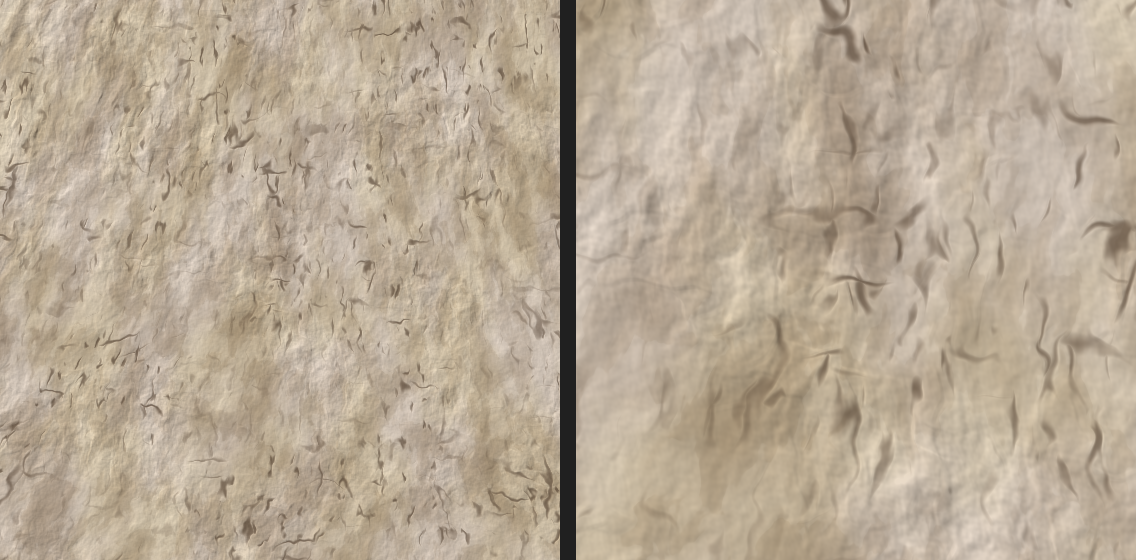
Left: the whole. Right: its middle third, enlarged.
Give the GLSL for this texture, as a three.js fragment shader.

```glsl
varying vec2 vUv;

const vec3 TAN_STONE = vec3(0.625, 0.557, 0.467);
const vec3 PALE_STONE = vec3(0.822, 0.778, 0.713);
const vec3 OCHRE_TINT = vec3(1.010, 1.000, 0.960);
const vec3 MAUVE_TINT = vec3(0.995, 0.990, 1.012);
const vec3 CRACK_BROWN = vec3(0.30, 0.23, 0.17);
const vec2 LIGHT_STEP = vec2(-0.0011, 0.0012);

vec2 hashGradient(vec2 cell) {
  vec3 h = fract(vec3(cell.xyx) * vec3(0.1031, 0.1030, 0.0973));
  h += dot(h, h.yzx + 33.33);
  float angle = 6.2832 * fract((h.x + h.y) * h.z);
  return vec2(cos(angle), sin(angle));
}

float gradientNoise(vec2 p) {
  vec2 i = floor(p);
  vec2 f = p - i;
  vec2 u = f * f * f * (f * (f * 6.0 - 15.0) + 10.0);
  vec2 e = vec2(1.0, 0.0);
  float a = dot(hashGradient(i), f);
  float b = dot(hashGradient(i + e), f - e);
  float c = dot(hashGradient(i + e.yx), f - e.yx);
  float d = dot(hashGradient(i + 1.0), f - 1.0);
  return mix(mix(a, b, u.x), mix(c, d, u.x), u.y);
}

float fbm(vec2 p, float gain) {
  float sum = 0.0;
  float amplitude = 0.5;
  for (int i = 0; i < 5; i++) {
    sum += amplitude * gradientNoise(p);
    p = mat2(1.82, 0.82, -0.82, 1.82) * p + 17.3;
    amplitude *= gain;
  }
  return sum;
}

// Fans the strata outwards and roughens their outlines
vec2 strataSpace(vec2 p) {
  vec2 q = vec2(p.x + 0.6 * (p.x - 0.65) * p.y, p.y);
  vec2 bend = vec2(gradientNoise(p * 5.0 + 3.0), gradientNoise(p * 5.0 + 41.0));
  vec2 fray = vec2(gradientNoise(p * 34.0 + 9.0), gradientNoise(p * 34.0 + 67.0));
  vec2 crumble = vec2(gradientNoise(p * 83.0 + 15.0), gradientNoise(p * 83.0 + 49.0));
  return q + 0.030 * bend + 0.009 * fray + 0.0035 * crumble;
}

// Broken plates with crisp rims, present only in places
float plates(vec2 p, vec2 frequency, float seed) {
  vec2 q = p * frequency + seed;
  float rim = smoothstep(-0.05, 0.05, gradientNoise(q) + 0.3 * gradientNoise(q * 2.3 + seed));
  return rim * smoothstep(-0.25, 0.3, gradientNoise(q * 0.55 + 2.0 * seed));
}

// Short tapered fissures: stubs of a noise contour
float fissure(vec2 p, vec2 frequency, float seed, float width) {
  vec2 q = p * frequency + seed;
  float contour = abs(gradientNoise(q) + 0.25 * gradientNoise(q * 2.7));
  float presence = smoothstep(0.12, 0.42, gradientNoise(q * 1.15 + 3.0 * seed));
  return presence * (1.0 - smoothstep(0.1, 1.0, contour / (width * (0.3 + presence))));
}

float cracks(vec2 q) {
  float steep = fissure(q, vec2(27.0, 10.0), 11.0, 0.10);
  float fine = fissure(q, vec2(50.0, 25.0), 29.0, 0.17);
  float ledge = fissure(q, vec2(9.0, 28.0), 53.0, 0.09);
  float cluster = smoothstep(-0.2, 0.25, gradientNoise(q * 5.0 + 71.0));
  return max(max(steep, fine), ledge) * mix(0.3, 1.0, cluster);
}

float rockHeight(vec2 p) {
  vec2 q = strataSpace(p);
  float body = 0.8 * fbm(q * vec2(14.0, 9.0), 0.5);
  float rough = 0.72 * fbm(p * vec2(25.0, 21.0) + 7.0, 0.54);
  float chips = abs(gradientNoise(q * vec2(30.0, 19.0) + 5.0));
  float broken = 0.09 * plates(q, vec2(15.0, 8.0), 31.0)
    + 0.07 * plates(q, vec2(31.0, 17.0), 47.0)
    + 0.06 * plates(q, vec2(13.0, 30.0), 83.0);
  return body + rough + broken - 0.25 * chips - 0.10 * cracks(q);
}

vec3 stoneColor(vec2 p) {
  vec2 q = strataSpace(p);
  float broad = fbm(q * vec2(6.0, 3.8) + 13.0, 0.5);
  float patches = fbm(q * vec2(15.0, 10.0) + 37.0, 0.6);
  float flaked = smoothstep(-0.02, 0.02, patches) - 0.5;
  float tone = 0.05 + 0.48 * broad + 0.42 * patches + 0.06 * flaked;
  vec3 color = mix(TAN_STONE, PALE_STONE, smoothstep(-0.36, 0.36, tone));
  float hue = fbm(q * vec2(6.0, 4.0) + 91.0, 0.5);
  return color * mix(MAUVE_TINT, OCHRE_TINT, smoothstep(-0.2, 0.2, hue));
}

void main() {
  vec2 p = vUv;

  // Slanting light over the relief, with deeper shade than shine
  float slope = rockHeight(p - LIGHT_STEP) - rockHeight(p + LIGHT_STEP);
  float strength = mix(0.6, 1.1, smoothstep(-0.3, 0.3, gradientNoise(p * 6.0 + 19.0)));
  float relief = clamp(slope * strength, -0.30, 0.14);
  float shadow = smoothstep(0.13, 0.34, -slope * strength);

  vec3 color = stoneColor(p) * (1.0 + relief);
  float darkness = max(0.30 * shadow, 0.60 * cracks(strataSpace(p)));
  gl_FragColor = vec4(mix(color, CRACK_BROWN, darkness), 1.0);
}
```
